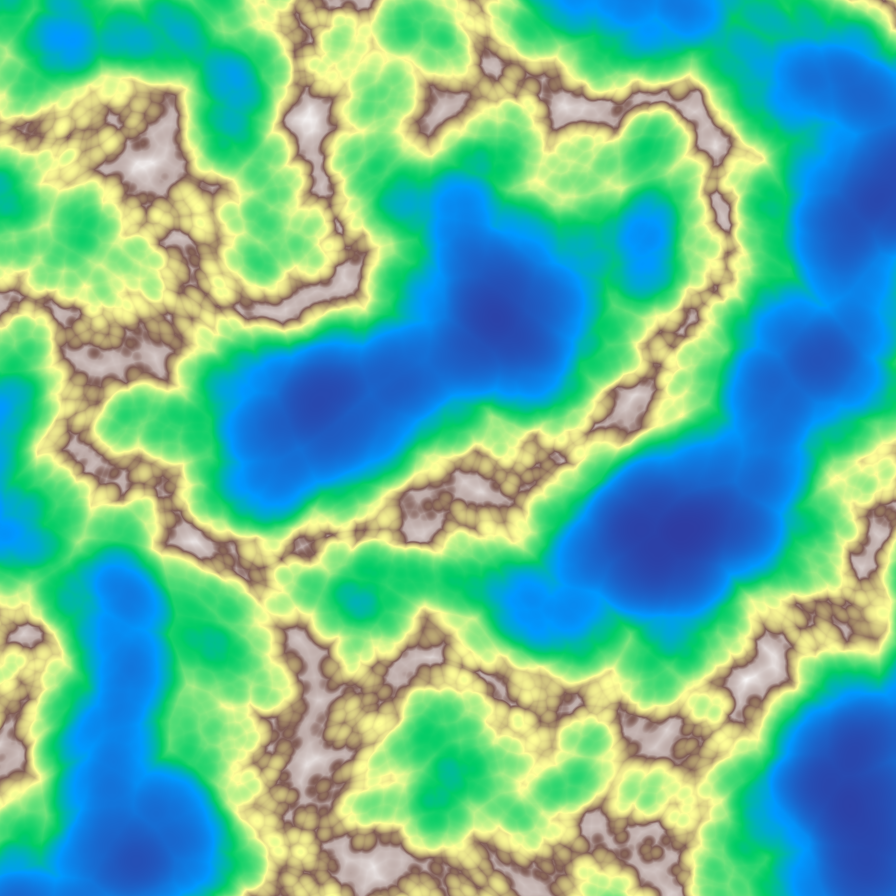
Give the GLSL for this texture map, as a WebGL 1 fragment shader.

```glsl
precision highp float;
// Relief map of scalloped blue basins parted by thin pale ridges.
// Ridges follow the zero lines of a gradient noise; layered cellular noise
// cuts lobes into the slopes, and a height ramp gives the colours.

uniform vec2 u_resolution;

#define BASIN_FREQ 3.0     // basins across the canvas
#define BASIN_DETAIL 0.35  // share of the second basin octave
#define BASIN_SPREAD 0.23  // typical size of the basin noise
#define LOBE_FREQ 14.0     // lobes across the canvas
#define LOBE_DEPTH 0.95    // how far lobes cut into the slopes
#define LOBE_MEAN 0.24     // mean squared distance to a cell point
#define RIDGE_HEIGHT 0.90
#define FALLOFF 1.10       // steepness from ridge to basin
#define FLOOR_DROP 0.03
#define CREST_SLOPE 0.15   // flattening of the ridge tops
#define SEED vec2(17.3, 41.7)

vec2 hash2(vec2 p) {
  vec3 q = fract(p.xyx * vec3(0.1031, 0.1030, 0.0973));
  q += dot(q, q.yzx + 33.33);
  return fract((q.xx + q.yz) * q.zy);
}

mat2 rotation(float angle) {
  float c = cos(angle), s = sin(angle);
  return mat2(c, s, -s, c);
}

float cornerSlope(vec2 cell, vec2 offset) {
  float angle = 6.28318 * hash2(cell).x;
  return dot(vec2(cos(angle), sin(angle)), offset);
}

float gradientNoise(vec2 p) {
  vec2 i = floor(p), f = fract(p), e = vec2(1.0, 0.0);
  vec2 w = f * f * f * (f * (f * 6.0 - 15.0) + 10.0);
  float low = mix(cornerSlope(i, f), cornerSlope(i + e, f - e), w.x);
  float high = mix(cornerSlope(i + e.yx, f - e.yx),
                   cornerSlope(i + 1.0, f - 1.0), w.x);
  return mix(low, high, w.y);
}

// Squared distance to the nearest cell point: round pits, sharp creases
float cellular(vec2 p) {
  vec2 i = floor(p), f = fract(p);
  float nearest = 4.0;
  for (int y = -1; y <= 1; y++) {
    for (int x = -1; x <= 1; x++) {
      vec2 cell = vec2(float(x), float(y));
      vec2 d = cell + hash2(i + cell) - f;
      nearest = min(nearest, dot(d, d));
    }
  }
  return nearest;
}

float terrainHeight(vec2 p) {
  // Distance from the ridge line, in units of the noise spread
  vec2 q = rotation(0.6) * p * BASIN_FREQ + SEED;
  float n = gradientNoise(q);
  n += BASIN_DETAIL * gradientNoise(rotation(1.1) * q * 2.1 + SEED);
  float depth = abs(n) / BASIN_SPREAD;

  // Lobes: finer layers fade out towards the basin floor
  float rough = exp(-0.7 * depth);
  float amount = LOBE_DEPTH * (1.0 - 0.25 * min(depth, 2.0));
  vec2 c = p + 0.012 * sin(p.yx * 19.0 + vec2(0.0, 2.0));
  c = c * LOBE_FREQ + SEED;
  for (int k = 0; k < 3; k++) {
    depth += amount * (LOBE_MEAN - cellular(c));
    amount *= 0.6 * rough;
    c = rotation(0.9) * c * 2.1 + SEED;
  }

  depth = depth < 0.0 ? depth * CREST_SLOPE : depth;
  return RIDGE_HEIGHT * exp(-FALLOFF * depth) - FLOOR_DROP;
}

vec3 heightColor(float h) {
  vec3 deep = vec3(0.20, 0.20, 0.60);
  vec3 water = vec3(0.00, 0.60, 1.00);
  vec3 meadow = vec3(0.00, 0.80, 0.40);
  vec3 sand = vec3(1.00, 1.00, 0.60);
  vec3 rock = vec3(0.50, 0.36, 0.33);
  vec3 snow = vec3(1.0);
  vec3 color = mix(deep, water, clamp(h / 0.15, 0.0, 1.0));
  color = mix(color, meadow, clamp((h - 0.15) / 0.10, 0.0, 1.0));
  color = mix(color, sand, clamp((h - 0.25) / 0.25, 0.0, 1.0));
  color = mix(color, rock, clamp((h - 0.50) / 0.25, 0.0, 1.0));
  return mix(color, snow, clamp((h - 0.75) / 0.25, 0.0, 1.0));
}

void main() {
  // Average four samples per pixel to smooth creases and ridge edges
  vec3 color = vec3(0.0);
  for (int s = 0; s < 4; s++) {
    float row = floor(float(s) / 2.0);
    vec2 offset = vec2(float(s) - 2.0 * row, row) * 0.5 - 0.25;
    vec2 p = (gl_FragCoord.xy + offset) / u_resolution.y;
    color += heightColor(terrainHeight(p));
  }
  gl_FragColor = vec4(color / 4.0, 1.0);
}
```
